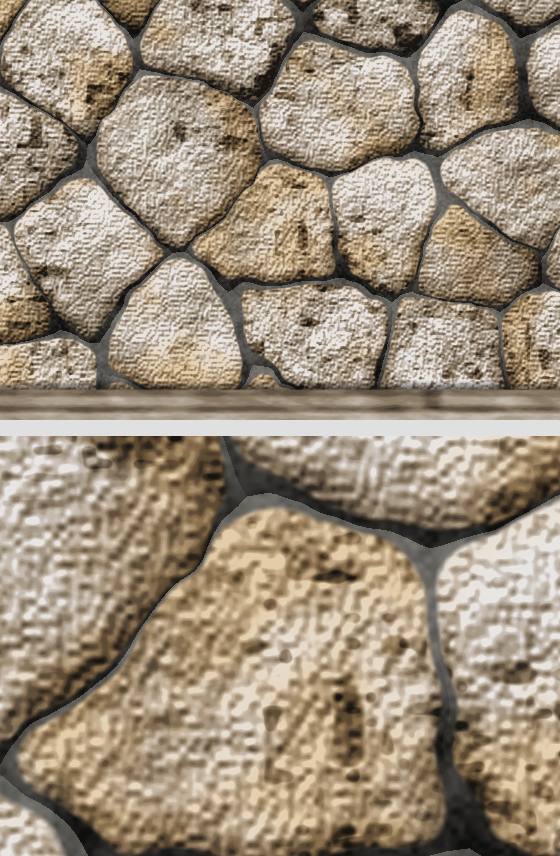
Top: the whole. Bottom: its middle third, enlarged.
Give the GLSL for this texture, as a WebGL 1 fragment shader.

```glsl
precision highp float;
uniform vec2 u_resolution;

const vec2 STONE_SIZE = vec2(0.34, 0.225);
const vec2 TO_LIGHT = vec2(-0.45, 0.89);
const float LEDGE_TOP = 0.072;

vec2 hash2(vec2 p) {
  vec2 k = vec2(dot(p, vec2(127.1, 311.7)), dot(p, vec2(269.5, 183.3)));
  return fract(sin(k) * 43758.545);
}

float noise(vec2 p) {
  vec2 i = floor(p), f = fract(p);
  f = f * f * (3.0 - 2.0 * f);
  float low = mix(hash2(i).x, hash2(i + vec2(1.0, 0.0)).x, f.x);
  float high = mix(hash2(i + vec2(0.0, 1.0)).x, hash2(i + 1.0).x, f.x);
  return mix(low, high, f.y);
}

float fbm(vec2 p) {
  float sum = 0.0, amp = 0.5;
  for (int i = 0; i < 5; i++) {
    sum += amp * noise(p);
    p = mat2(1.6, 1.2, -1.2, 1.6) * p + 7.3;
    amp *= 0.5;
  }
  return sum;
}

// Staggered, jittered stone centre in canvas units
vec2 stoneCentre(vec2 cell) {
  vec2 jitter = 0.72 * (hash2(cell + 4.0) - 0.5);
  return (cell + 0.5 + vec2(0.5 * mod(cell.y, 2.0), 0.0) + jitter) * STONE_SIZE;
}

// x: rounded distance to the joint, yz: offset from the centre, w: stone seed
vec4 stoneAt(vec2 p) {
  vec2 base = floor(p / STONE_SIZE), nearest = vec2(0.0), nearestCell = base;
  float best = 10.0;
  for (int y = -2; y <= 2; y++) {
    for (int x = -2; x <= 2; x++) {
      vec2 cell = base + vec2(float(x), float(y));
      vec2 centre = stoneCentre(cell);
      float d = distance(p, centre);
      if (d < best) { best = d; nearest = centre; nearestCell = cell; }
    }
  }
  float sum = 0.0;
  for (int y = -2; y <= 2; y++) {
    for (int x = -2; x <= 2; x++) {
      vec2 across = stoneCentre(base + vec2(float(x), float(y))) - nearest;
      float gap = length(across);
      if (gap > 0.001) {
        float d = dot(nearest + 0.5 * across - p, across / gap);
        sum += exp(-65.0 * d);
      }
    }
  }
  return vec4(-log(sum) / 65.0, p - nearest, hash2(nearestCell + 9.0).x);
}

// Craggy height: broad folds plus fine grit
float relief(vec2 p) {
  float folds = abs(fbm(p * 4.5) - 0.48);
  return 0.9 * folds + 0.55 * fbm(p * 13.0) + 0.1 * noise(p * 170.0);
}

float slopeLight(vec2 p, float reach) {
  return relief(p) - relief(p + TO_LIGHT * reach);
}

// Limestone colours, placed along the ramp by brightness
vec3 limestone(float tone) {
  vec3 c = mix(vec3(0.10, 0.09, 0.08), vec3(0.19, 0.17, 0.15), smoothstep(0.05, 0.19, tone));
  c = mix(c, vec3(0.38, 0.33, 0.27), smoothstep(0.19, 0.38, tone));
  c = mix(c, vec3(0.54, 0.48, 0.40), smoothstep(0.38, 0.54, tone));
  c = mix(c, vec3(0.66, 0.61, 0.54), smoothstep(0.54, 0.66, tone));
  c = mix(c, vec3(0.77, 0.73, 0.69), smoothstep(0.66, 0.77, tone));
  return mix(c, vec3(0.91, 0.90, 0.89), smoothstep(0.77, 0.91, tone));
}

vec3 stoneColour(vec2 p, vec4 stone) {
  vec2 q = p + stone.w * 17.0;
  float patches = fbm(q * 6.0 + 3.0);
  float porous = smoothstep(0.42, 0.62, fbm(q * 5.0 + 21.0));
  float pores = smoothstep(0.66, 0.82, noise(q * vec2(75.0, 95.0))) * (0.25 + 0.75 * porous);
  float holes = smoothstep(0.74, 0.86, noise(q * vec2(26.0, 34.0))) * porous;
  float rim = 1.0 - smoothstep(0.004, 0.042, stone.x);
  float tone = 0.75 + 0.07 * (stone.w - 0.5) + 0.5 * (patches - 0.48);
  tone += clamp(3.6 * slopeLight(q, 0.006), -0.32, 0.22);
  tone += 0.4 * stone.z + 0.12 * (noise(p * 210.0) - 0.5);
  tone -= rim * clamp(0.17 - 1.4 * stone.z, 0.03, 0.36);
  tone -= 0.24 * pores + 0.36 * holes;
  float ochre = smoothstep(0.5, 0.68, fbm(q * 4.0 + 40.0)) + 0.4 * holes + 0.25 * rim;
  return limestone(tone) * mix(vec3(1.0), vec3(0.98, 0.89, 0.74), min(ochre, 1.0));
}

vec3 mortarColour(vec2 p, float below) {
  float light = mix(0.13, 0.38, smoothstep(-0.08, 0.06, below));
  light += 0.3 * (fbm(p * 28.0) - 0.48) + 0.1 * (noise(p * 190.0) - 0.5);
  return max(light, 0.06) * vec3(1.0, 0.98, 0.93);
}

// Moulded stone ledge with one vertical joint
vec3 ledgeColour(vec2 p) {
  float y = p.y + 0.004 * (fbm(p * 9.0) - 0.5);
  float tone = 0.46 + 0.17 * smoothstep(0.062, 0.05, y);
  tone -= 0.24 * smoothstep(0.014, 0.0, abs(y - 0.026));
  tone += 0.08 * smoothstep(0.02, 0.012, y);
  tone -= 0.2 * smoothstep(0.035, 0.005, abs(p.x - 1.03)) * smoothstep(0.02, 0.03, y);
  tone += 0.4 * (fbm(p * vec2(14.0, 40.0)) - 0.48);
  return limestone(tone);
}

void main() {
  vec2 p = gl_FragCoord.xy / u_resolution.y;
  float soft = 0.003;

  // Lean the courses and roughen the stone outlines
  vec2 wall = mat2(0.985, -0.17, 0.17, 0.985) * p;
  wall += 0.11 * (vec2(fbm(p * 3.2), fbm(p * 3.2 + 31.0)) - 0.48);
  wall += 0.012 * (vec2(noise(p * 24.0), noise(p * 24.0 + 13.0)) - 0.5);
  vec4 stone = stoneAt(wall);

  // Stones over mortar, with the ledge along the foot
  float jointWidth = 0.001 + 0.012 * noise(p * 7.0);
  float cover = smoothstep(-soft, soft, stone.x - jointWidth);
  vec3 colour = mix(mortarColour(p, stone.z), stoneColour(p, stone), cover);
  colour *= mix(0.5, 1.0, smoothstep(LEDGE_TOP, LEDGE_TOP + 0.025, p.y));
  float ledge = smoothstep(soft, -soft, p.y - LEDGE_TOP);
  gl_FragColor = vec4(mix(colour, ledgeColour(p), ledge), 1.0);
}
```
